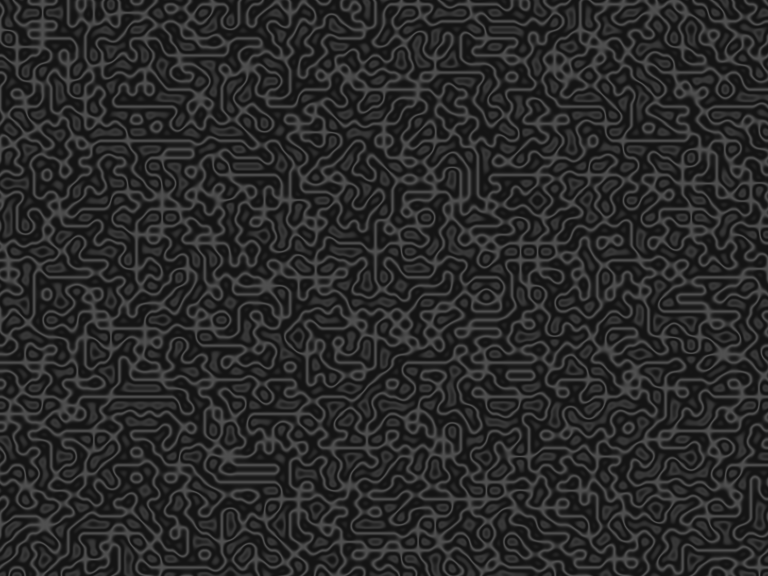
A WebGL 2 fragment shader for this pattern:

```glsl
#version 300 es
precision highp float;
// Dark engraved maze: thin bright contour ripples of a lattice gradient noise.

uniform vec2 u_resolution;
out vec4 fragColor;

// Sine-free hash of a lattice node, two values from 0 to 1
vec2 hash2(vec2 node) {
    vec3 p = fract(node.xyx * vec3(0.1031, 0.1030, 0.0973));
    p += dot(p, p.yzx + 33.33);
    return fract((p.xx + p.yz) * p.zy);
}

// Unit gradient: mostly along the axes, upright most often, else diagonal
vec2 nodeGradient(vec2 node) {
    vec2 pick = hash2(node + 11.0);
    float side = pick.y < 0.5 ? -1.0 : 1.0;
    if (pick.x < 0.40) return vec2(0.0, side);
    if (pick.x < 0.66) return vec2(side, 0.0);
    return vec2(pick.x < 0.83 ? 0.7071 : -0.7071, 0.7071) * side;
}

// Projection of the offset from one corner of the cell on its gradient
float cornerSlope(vec2 cell, vec2 p, vec2 corner) {
    return dot(nodeGradient(cell + corner), p - corner);
}

// Gradient noise, zero on every lattice node
float gradientNoise(vec2 grid) {
    vec2 cell = floor(grid);
    vec2 p = fract(grid);
    vec2 fade = p * p * p * (p * (p * 6.0 - 15.0) + 10.0);
    float low = mix(cornerSlope(cell, p, vec2(0.0, 0.0)),
                    cornerSlope(cell, p, vec2(1.0, 0.0)), fade.x);
    float high = mix(cornerSlope(cell, p, vec2(0.0, 1.0)),
                     cornerSlope(cell, p, vec2(1.0, 1.0)), fade.x);
    return mix(low, high, fade.y);
}

void main() {
    // 45 lattice cells across the canvas
    vec2 grid = gl_FragCoord.xy / u_resolution.x * 45.0 + vec2(0.0, 0.5);
    float height = abs(gradientNoise(grid));

    // Bright line at zero height, dark groove, then fainter ripples
    float ripple = 0.5 + 0.5 * cos(height * 6.28319 / 0.42);
    float ridge = pow(ripple, 1.4) * exp(-1.2 * height);
    fragColor = vec4(vec3(0.077 + 0.235 * ridge), 1.0);
}
```
